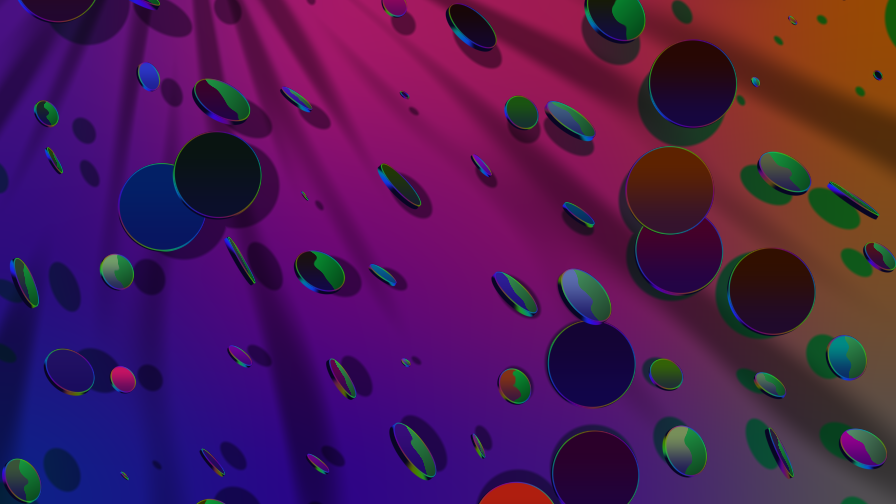
A WebGL 1 fragment shader for this background:

```glsl
precision highp float;
// Tilted glossy discs floating over a colour-lit wall with streaks and tinted shadows.
uniform vec2 u_resolution;

const float TAU = 6.28319;
const float CELL = 0.18;

struct Disc {
  vec2 center;
  vec2 radii;
  float angle;
  float thickness;
  float big;
  vec3 seed;
};

vec3 hash3(vec2 p) {
  vec3 q = fract(p.xyx * vec3(0.1031, 0.1030, 0.0973));
  q += dot(q, q.yxz + 33.33);
  return fract((q.xxy + q.yzz) * q.zyx);
}

float cornerSlope(vec2 corner, vec2 offset) {
  float a = TAU * hash3(corner).x;
  return dot(vec2(cos(a), sin(a)), offset);
}

float gradientNoise(vec2 p) {
  vec2 i = floor(p), f = fract(p);
  vec2 u = f * f * f * (f * (f * 6.0 - 15.0) + 10.0);
  vec2 e = vec2(1.0, 0.0);
  float low = mix(cornerSlope(i, f), cornerSlope(i + e, f - e), u.x);
  float high = mix(cornerSlope(i + e.yx, f - e.yx), cornerSlope(i + 1.0, f - 1.0), u.x);
  return mix(low, high, u.y);
}

vec3 spectrum(float t) {
  return 0.5 + 0.5 * cos(TAU * (t + vec3(0.0, 0.67, 0.33)));
}

float ellipseDistance(vec2 p, vec2 radii) {
  p += 1e-5;
  float k = length(p / radii);
  return (k - 1.0) * k / length(p / (radii * radii));
}

float coverage(float d, float blur) {
  return smoothstep(0.5 * blur, -0.5 * blur, d);
}

vec2 toLocal(vec2 p, float angle) {
  float c = cos(angle), s = sin(angle);
  return vec2(c * p.x + s * p.y, c * p.y - s * p.x);
}

vec3 ramp(vec3 a, vec3 b, vec3 c, vec3 d, float x) {
  vec3 col = mix(a, b, smoothstep(0.0, 0.4, x));
  col = mix(col, c, smoothstep(0.3, 0.72, x));
  return mix(col, d, smoothstep(0.62, 1.0, x));
}

// Blended coloured lights, darkened by streaks fanning out from above.
vec3 wall(vec2 p, vec2 uv) {
  vec3 top = ramp(vec3(0.27, 0.06, 0.48), vec3(0.62, 0.09, 0.39),
                  vec3(0.58, 0.10, 0.28), vec3(0.56, 0.27, 0.01), uv.x);
  vec3 middle = ramp(vec3(0.16, 0.04, 0.46), vec3(0.38, 0.02, 0.44),
                     vec3(0.47, 0.06, 0.36), vec3(0.45, 0.28, 0.13), uv.x);
  vec3 bottom = ramp(vec3(0.05, 0.12, 0.50), vec3(0.16, 0.01, 0.50),
                     vec3(0.24, 0.07, 0.46), vec3(0.30, 0.29, 0.30), uv.x);
  vec3 col = mix(bottom, middle, smoothstep(0.0, 0.55, uv.y));
  col = mix(col, top, smoothstep(0.4, 1.0, uv.y));
  vec2 ray = p - vec2(0.35, 1.3);
  float streak = gradientNoise(vec2(9.0 * atan(ray.y, ray.x), 1.3 * length(ray)));
  return col * (1.06 - 0.42 * smoothstep(0.0, 0.42, streak));
}

Disc makeDisc(vec2 cell) {
  vec3 h = hash3(cell + 11.0), g = hash3(cell + 57.0);
  float big = step(h.x, 0.2);
  float r = h.x < 0.5 ? mix(0.045, 0.066, g.x) : mix(0.026, 0.038, g.x);
  r = h.x > 0.86 ? 0.011 : mix(r, 0.088, big);
  float squash = mix(mix(0.08, 0.85, g.y), mix(0.96, 1.0, g.y), big);
  vec2 center = (cell + 0.5 + 0.6 * (h.yz - 0.5)) * CELL;
  float thickness = 0.17 * r * sqrt(1.0 - squash * squash);
  return Disc(center, r * vec2(1.0, squash), -0.85 + 0.7 * (g.z - 0.5),
              thickness, big, hash3(cell + 93.0));
}

// Shadows lean towards the middle, as the lights surround the scene.
float shadowMask(vec2 p, Disc d, vec2 middle) {
  vec2 lean = (middle - d.center) * mix(0.05, 0.08, d.seed.z) + vec2(0.008, -0.01);
  vec2 radii = vec2(d.radii.x, max(d.radii.y, 0.5 * d.radii.x));
  return coverage(ellipseDistance(toLocal(p - d.center - lean, d.angle), radii), 0.008);
}

vec3 faceColor(vec2 f, float height, Disc d) {
  vec3 tint = spectrum(d.seed.x) * mix(vec3(0.85), vec3(0.85, 0.3, 0.7), d.big);
  tint = mix(tint, vec3(0.55, 0.48, 0.6), 0.6 * step(0.75, d.seed.z));
  tint *= mix(0.08, 1.0, d.seed.y);
  float fade = smoothstep(0.7, -0.9, height) * mix(0.35, 0.85, d.seed.z);
  vec3 col = mix(tint, vec3(0.06, 0.02, 0.34), fade);
  float edge = 0.6 * f.x + f.y + 0.6 * gradientNoise(1.6 * f + 20.0 * d.seed.xy);
  float mirrored = smoothstep(0.0, 0.08, edge) * step(0.5, d.seed.z) * (1.0 - d.big);
  vec3 mirror = mix(vec3(0.03, 0.58, 0.2), vec3(0.4, 0.5, 0.45), d.seed.x * d.seed.y);
  return mix(col, mirror * (0.8 - 0.3 * f.x), mirrored);
}

// Face, side wall and iridescent rim; returns colour and opacity.
vec4 drawDisc(vec2 p, Disc d, float px) {
  vec2 q = toLocal(p - d.center, d.angle);
  vec2 swept = vec2(q.x, q.y - clamp(q.y, -d.thickness, 0.0));
  float face = ellipseDistance(q, d.radii);
  float body = ellipseDistance(swept, d.radii);
  vec2 f = q / d.radii;
  float turn = atan(f.y, f.x) / TAU;
  vec3 sheen = spectrum(2.0 * turn + d.seed.y);
  vec3 side = mix(vec3(0.03, 0.02, 0.14), sheen * vec3(0.4, 0.6, 0.9),
                  smoothstep(0.1, 0.9, sin(TAU * (3.0 * turn + d.seed.x))));
  vec3 col = mix(side, faceColor(f, (p.y - d.center.y) / d.radii.x, d), coverage(face, 1.5 * px));
  float rim = coverage(abs(face + 0.001) - 0.0012, 1.5 * px);
  col = mix(col, sheen * vec3(0.6, 0.8, 0.9), 0.7 * rim);
  return vec4(col, coverage(body, 1.5 * px));
}

void main() {
  float px = 1.0 / u_resolution.y;
  vec2 p = gl_FragCoord.xy * px;
  vec2 uv = gl_FragCoord.xy / u_resolution;
  vec2 middle = vec2(0.54 * u_resolution.x * px, 0.45);
  vec2 home = floor(p / CELL);
  float shadow = 0.0;
  vec4 discs = vec4(0.0);
  for (int j = -1; j <= 1; j++) {
    for (int i = -1; i <= 1; i++) {
      Disc d = makeDisc(home + vec2(float(i), float(j)));
      shadow = max(shadow, shadowMask(p, d, middle));
      vec4 layer = drawDisc(p, d, px);
      discs = mix(discs, vec4(layer.rgb, 1.0), layer.a);
    }
  }
  // Shadows lose the red light and turn green towards the sides.
  vec3 col = wall(p, uv);
  float green = max(smoothstep(0.55, 0.85, uv.x), 0.5 * smoothstep(0.15, 0.0, uv.x));
  vec3 shade = col * mix(vec3(0.5, 0.5, 0.55), vec3(0.05, 0.8, 0.45), green);
  col = mix(col, shade + green * vec3(0.0, 0.12, 0.03), 0.92 * shadow);
  gl_FragColor = vec4(col * (1.0 - discs.a) + discs.rgb, 1.0);
}
```
